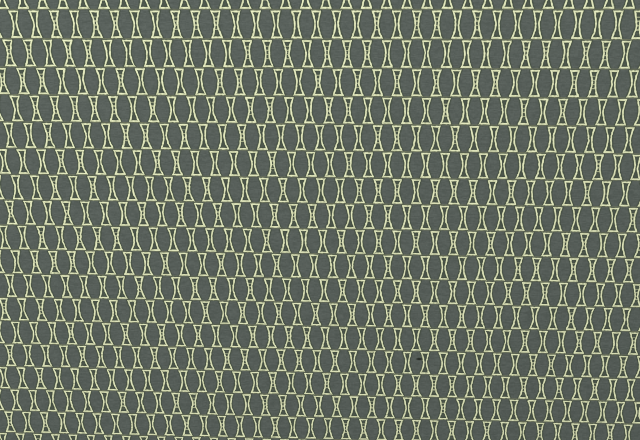
This pattern is drawn by a WebGL 2 fragment shader. Its source:

```glsl
#version 300 es
precision highp float;

uniform vec2 u_resolution;
out vec4 fragColor;

// Colours
const vec3 GROUND = vec3(0.34, 0.37, 0.35);
const vec3 SHADOW = vec3(0.26, 0.30, 0.245);
const vec3 SEAM   = vec3(0.44, 0.46, 0.36);
const vec3 THREAD = vec3(0.74, 0.76, 0.60);
const vec3 SHINE  = vec3(0.90, 0.92, 0.76);

// Layout: the cloth recedes, so repeats shrink downwards
const float COLUMNS_TOP  = 31.6;
const float COLUMNS_GAIN = 4.8;
const float ROWS_BASE    = 14.98;
const float ROWS_GAIN    = 2.84;
const float ROWS_TILT    = 0.66;
const float FIRST_SEAM   = 0.0246;
const vec2  ANCHOR       = vec2(0.4557, 0.371);
const float COLUMN_LEAN  = 0.026;
const float CELL_HEIGHT  = 1.35;   // in column widths

// Hourglass, in column widths
const float FOOT_V      = 0.05;
const float GLASS_V     = 0.88;
const float WAIST_HALF  = 0.075;
const float TOP_HALF    = 0.20;
const float FOOT_HALF   = 0.235;
const float FLARE       = 1.7;
const float STROKE_HALF = 0.040;
const float SEAM_HALF   = 0.022;
const float BEADED_PART = 0.35;
const vec2  SPECK       = vec2(0.655, 0.184);

float hash(vec2 p) {
  p = fract(p * vec2(0.1031, 0.1137));
  p += dot(p, p.yx + 33.33);
  return fract((p.x + p.y) * p.x * 17.0 + p.y * 43.7);
}

float noise(vec2 p) {
  vec2 i = floor(p), f = fract(p);
  f = f * f * (3.0 - 2.0 * f);
  return mix(mix(hash(i), hash(i + vec2(1, 0)), f.x),
             mix(hash(i + vec2(0, 1)), hash(i + vec2(1, 1)), f.x), f.y);
}

// Signed distance to an hourglass; waistPos runs from -1 (foot) to 1 (top)
float hourglass(float x, float waistPos) {
  float e = min(abs(waistPos), 1.0);
  float flare = (waistPos > 0.0 ? TOP_HALF : FOOT_HALF) - WAIST_HALF;
  float halfHeight = 0.5 * GLASS_V * CELL_HEIGHT;
  float slope = flare * FLARE * pow(e, FLARE - 1.0) / halfHeight;
  float side = (abs(x) - WAIST_HALF - flare * pow(e, FLARE)) / sqrt(1.0 + slope * slope);
  return max(side, (abs(waistPos) - 1.0) * halfHeight);
}

float line(float d, float halfWidth, float aa) {
  return 1.0 - smoothstep(halfWidth - aa, halfWidth + aa, d);
}

void main() {
  vec2 uv = gl_FragCoord.xy / u_resolution;
  float down = 1.0 - uv.y;

  // Receding, slightly tilted grid with alternate rows offset by half
  float q = down - FIRST_SEAM;
  float rows = q * (ROWS_BASE - ROWS_TILT * uv.x + ROWS_GAIN * q) + 0.05;
  float row = floor(rows);
  float columns = COLUMNS_TOP + COLUMNS_GAIN * down;
  float axis = ANCHOR.x + COLUMN_LEAN * (down - ANCHOR.y);
  float u = (uv.x - axis) * columns + 0.5 * mod(row + 1.0, 2.0) + 0.5;
  float v = 1.0 - fract(rows);
  vec2 id = vec2(floor(u) + 60.0, row + 20.0);
  float aa = 0.7 * columns / u_resolution.x;

  // Uneven hand of the thread, different in each repeat
  float wobble = noise(vec2(u * 5.0 + 300.0, rows * 9.0 + 90.0)) - 0.5;
  float x = fract(u) - 0.5 + 0.035 * wobble + 0.02 * (hash(id) - 0.5);
  float waistPos = 2.0 * (v - FOOT_V) / GLASS_V - 1.0;
  float shape = hourglass(x, waistPos);
  float d = abs(shape);
  float stitch = noise(vec2(u * 11.0 + 500.0, rows * 17.0 + 200.0));

  // Woven ground with soft uneven light
  float weave = noise(uv * vec2(150.0, 390.0)) - 0.5;
  float grain = noise(uv * vec2(480.0, 330.0) + 40.0) - 0.5;
  vec3 color = GROUND + 0.035 * weave + 0.025 * grain;
  color = mix(color, SHADOW, 0.8 * (1.0 - smoothstep(0.05, 0.15, d)));
  color = mix(color, SHADOW, 0.5 * line(shape, 0.0, aa));

  // Seam between rows
  float seam = min(v, 1.0 - v) * CELL_HEIGHT;
  color = mix(color, SEAM, (0.5 + 0.5 * stitch) * line(seam, SEAM_HALF, aa));

  // Bars across the waist of some repeats
  float beaded = step(1.0 - BEADED_PART, hash(id + 7.0));
  float bars = smoothstep(0.0, 0.7, sin(v * 44.0)) * line(abs(waistPos), 0.6, 0.1);
  color = mix(color, THREAD, 0.75 * beaded * bars * line(shape, 0.0, aa));

  // Outline with a bright core
  float halfWidth = STROKE_HALF * (0.8 + 0.5 * stitch);
  color = mix(color, THREAD, line(d, halfWidth, aa));
  color = mix(color, SHINE, (0.5 + 0.5 * stitch) * line(d, 0.75 * halfWidth, aa));

  // Small dark worn speck and broad lighting
  vec2 away = (uv - SPECK) * vec2(1.0, 1.6);
  color = mix(color, 0.4 * SHADOW, 0.8 * (1.0 - smoothstep(0.001, 0.007, length(away))));
  color *= 1.0 + 0.07 * (uv.y - 0.5) - 0.04 * (uv.x - 0.5);
  fragColor = vec4(color, 1.0);
}
```
